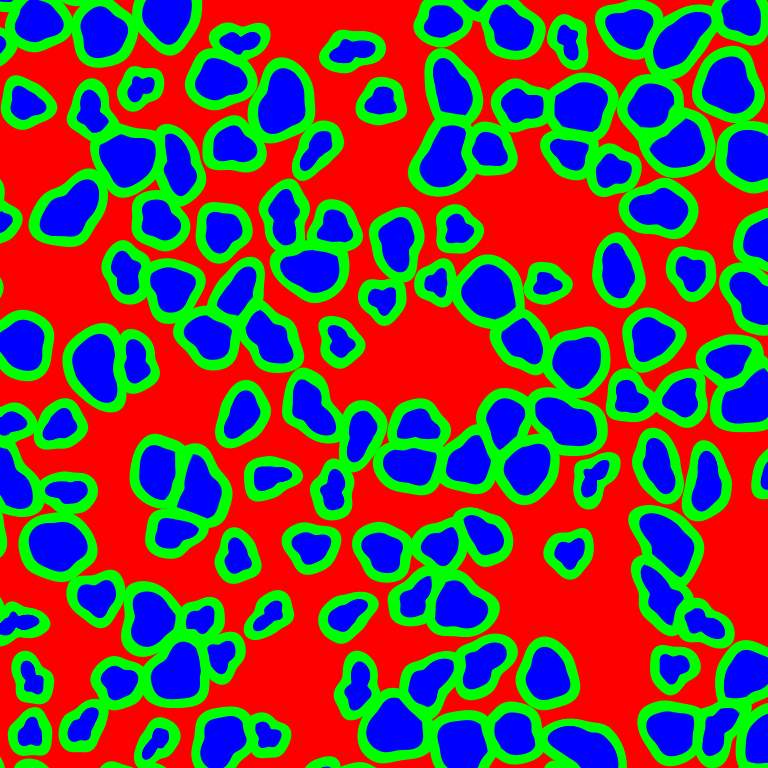
A Shadertoy shader for this pattern:

```glsl
// Scattered blue cells with bright green membranes on a red ground.

const vec3 GROUND   = vec3(1.0, 0.0, 0.0);
const vec3 MEMBRANE = vec3(0.0, 1.0, 0.0);
const vec3 NUCLEUS  = vec3(0.0, 0.0, 1.0);

// Four random values in 0..1 for one grid square
vec4 hash4(vec2 p) {
    vec4 q = fract(p.xyxy * vec4(0.1031, 0.1030, 0.0973, 0.1099));
    q += dot(q, q.wzxy + 33.33);
    return fract((q.xxyz + q.yzzw) * q.zywx);
}

// Approximate signed distance to an ellipse
float ellipse(vec2 p, vec2 radii) {
    float k0 = length(p / radii);
    float k1 = length(p / (radii * radii));
    return k0 * (k0 - 1.0) / max(k1, 1e-4);
}

// Signed distance to one cell: a turned, bent ellipse with an uneven rim
float cellDistance(vec2 p, vec4 rnd, vec4 shape) {
    float turn = 6.2832 * rnd.z;
    float c = cos(turn), s = sin(turn);
    p = mat2(c, -s, s, c) * p;
    p.y += (shape.x - 0.5) * 0.8 * (p.x * p.x - 0.06);
    float stretch = 1.03 + 0.32 * shape.y * shape.y;
    float size = mix(0.34, 0.59, rnd.w);
    float angle = atan(p.y, p.x + 1e-5);
    float rim = 0.035 * sin(3.0 * angle + 6.2832 * shape.z)
              + 0.015 * sin(5.0 * angle + 17.0 * shape.x);
    return ellipse(p, size * vec2(stretch, 1.0 / stretch)) + rim;
}

// Chance that a grid square holds a cell: crowded and empty regions
float crowding(vec2 id) {
    return 0.86 + 0.25 * sin(dot(id, vec2(1.047, 0.524)) + 0.6)
                + 0.25 * sin(dot(id, vec2(0.524, -1.047)) + 2.0);
}

void mainImage(out vec4 fragColor, in vec2 fragCoord) {
    float gridCount = 12.0;
    vec2 p = fragCoord / iResolution.y * gridCount;
    float pixel = gridCount / iResolution.y;

    // Distances to the nearest and the second nearest cell
    float nearest = 9.0, second = 9.0;
    for (int j = -2; j <= 2; j++) {
        for (int i = -2; i <= 2; i++) {
            vec2 id = floor(p) + vec2(i, j);
            vec4 rnd = hash4(id + 71.0);
            vec4 shape = hash4(id + 213.0);
            if (shape.w > crowding(id)) continue;
            vec2 stagger = vec2(0.5 * mod(id.y, 2.0) - 0.25, 0.0);
            vec2 center = id + 0.5 + stagger + 0.6 * (rnd.xy - 0.5);
            float d = cellDistance(p - center, rnd, shape);
            second = min(second, max(nearest, d));
            nearest = min(nearest, d);
        }
    }

    // The membrane lines each rim and also parts overlapping cells
    float wall = 0.16;
    float inner = max(nearest + wall, 0.5 * (1.1 * wall - (second - nearest)));

    vec3 color = mix(GROUND, MEMBRANE, clamp(0.5 - nearest / pixel, 0.0, 1.0));
    color = mix(color, NUCLEUS, clamp(0.5 - inner / pixel, 0.0, 1.0));
    fragColor = vec4(color, 1.0);
}
```
